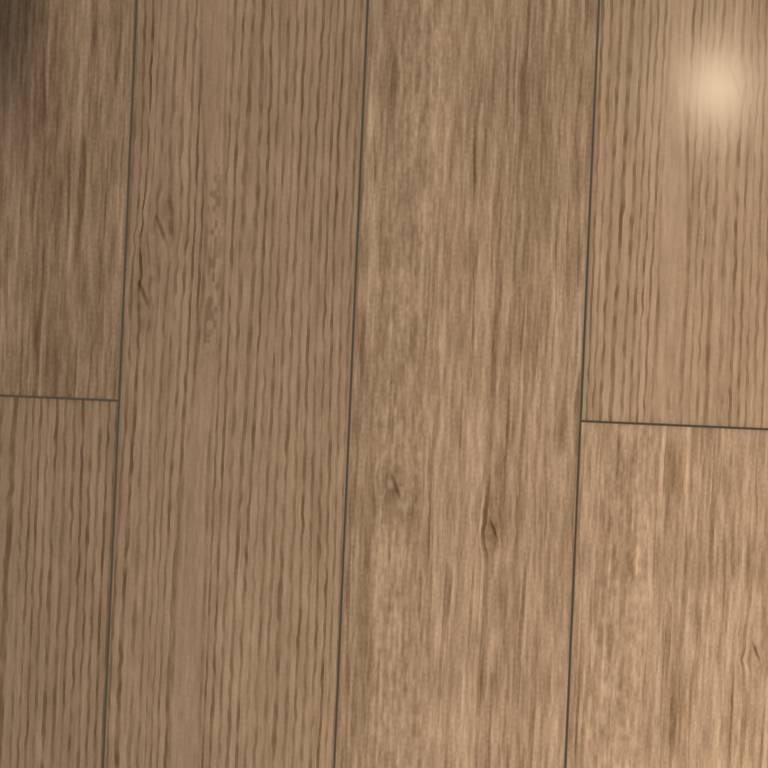
Reproduce this texture procedurally as a Shadertoy shader.

```glsl
// Oak plank floor: slightly tilted boards, thin dark joints, mixed grain, knots and a lamp glare.
#define BOARD_WIDTH 0.301
#define FIRST_SEAM 0.134
#define TILT 0.044
#define END_JOINT 0.485
#define SEAM_HALF_WIDTH 0.0014
#define STRIPES 27.0
#define KNOTS 2
#define DARK_WOOD vec3(0.43, 0.33, 0.235)
#define LIGHT_WOOD vec3(0.75, 0.62, 0.495)
#define SEAM_COLOR vec3(0.31, 0.28, 0.23)
#define GLARE_COLOR vec3(0.90, 0.79, 0.65)
#define GLARE_POS vec2(0.935, 0.885)

float hash(vec2 p) {
    return fract(sin(dot(p, vec2(127.1, 311.7))) * 43758.5453);
}

float noise(vec2 p) {
    vec2 i = floor(p), f = fract(p);
    f = f * f * (3.0 - 2.0 * f);
    return mix(mix(hash(i), hash(i + vec2(1, 0)), f.x),
               mix(hash(i + vec2(0, 1)), hash(i + vec2(1, 1)), f.x), f.y);
}

// Fine fibres, short pores and broad streaks along the board, around zero
float fibres(vec2 g) {
    return 0.20 * (noise(g * vec2(11.0, 1.3)) - 0.5)
         + 0.18 * (noise(g * vec2(34.0, 5.0)) - 0.5)
         + 0.38 * (noise(g * vec2(78.0, 18.0)) - 0.5)
         + 0.24 * (noise(g * vec2(120.0, 55.0)) - 0.5)
         + 0.15 * (noise(g * vec2(140.0, 240.0)) - 0.5);
}

// Straight dark growth lines beside a plain, pore-edged heart
float stripedGrain(vec2 g, float seed) {
    float heart = 0.36 + 0.07 * (noise(vec2(g.y * 3.0, seed)) - 0.5);
    float halfWidth = 0.025 + 0.05 * noise(vec2(g.y * 4.0, seed + 7.0));
    float d = abs(g.x - heart);
    float s = g.x * STRIPES + 1.3 * noise(vec2(g.x * 9.0, g.y * 1.6) + seed);
    s += 0.22 * (noise(vec2(g.x * 40.0, g.y * 60.0)) - 0.5);
    float line = 1.0 - smoothstep(0.08, 0.27, abs(fract(s) - 0.5));
    line *= 0.5 + 0.5 * hash(vec2(floor(s), seed));
    line *= 0.4 + 0.9 * noise(vec2(floor(s) * 5.0, g.y * 55.0));
    line *= smoothstep(halfWidth - 0.01, halfWidth + 0.02, d);
    float edge = 1.0 - smoothstep(0.002, 0.012, abs(d - halfWidth));
    float pores = smoothstep(0.4, 0.7, noise(g * vec2(75.0, 100.0)))
                * smoothstep(0.5, 0.75, noise(vec2(g.y * 4.5, seed + 3.0)))
                * (1.0 - smoothstep(0.015, 0.045, d));
    return -0.48 * line - 0.3 * edge * noise(g * vec2(20.0, 45.0)) - 0.28 * pores;
}

// Fibrous board: pale mottled band, thin dark pores, bright threads
float plainGrain(vec2 g, float seed) {
    float center = 0.23 + 0.12 * (noise(vec2(g.y * 3.0, seed)) - 0.5);
    float band = 1.0 - smoothstep(0.06, 0.17, abs(g.x - center));
    vec2 w = vec2(g.x + 0.02 * noise(g * vec2(8.0, 14.0)), g.y);
    float mottle = noise(w * vec2(65.0, 105.0) + seed);
    float pore = smoothstep(0.66, 0.85, noise(w * vec2(62.0, 9.0) + seed));
    float bright = smoothstep(0.62, 0.9, noise(w * vec2(48.0, 4.0) + seed + 31.0));
    float streak = smoothstep(0.78, 0.95, noise(w * vec2(26.0, 1.8) + seed));
    return band * (0.06 + 0.26 * (mottle - 0.5))
         + (1.0 - 0.6 * band) * (0.17 * bright - 0.22 * pore - 0.2 * streak);
}

// Bends the grain around sparse knots; returns their darkness
float knots(inout vec2 g, vec2 board) {
    float dark = 0.0;
    vec2 start = g;
    for (int i = 0; i < KNOTS; i++) {
        vec2 id = board * 7.3 + float(i) * vec2(3.1, 5.7);
        vec2 c = vec2(0.08 + 0.84 * hash(id), hash(id + 11.0));
        float size = 0.04 + 0.04 * hash(id + 23.0);
        vec2 q = (start - c) * vec2(1.0, 0.5 / BOARD_WIDTH);
        float r = length(q) + 0.05 * (noise(start * vec2(25.0, 60.0)) - 0.5);
        float area = exp(-r * r / (size * size));
        g.x -= 0.5 * q.x * area;
        dark += area * (0.14 + 0.2 * (noise(start * vec2(45.0, 110.0)) - 0.5));
        float crack = length(vec2(q.x + q.y * 0.8, q.y * 0.35)) / size;
        dark += 0.45 * (1.0 - smoothstep(0.04, 0.2, crack));
    }
    return dark;
}

void mainImage(out vec4 fragColor, in vec2 fragCoord) {
    vec2 p = fragCoord / iResolution.y;
    float px = 1.0 / iResolution.y;

    // Tilted board layout; every third column has an end joint
    float u = (p.x - FIRST_SEAM - TILT * p.y) / BOARD_WIDTH;
    float v = p.y + TILT * p.x;
    float column = floor(u) + 3.0;
    float jointed = step(1.5, mod(column, 3.0));
    float lower = jointed * step(v, END_JOINT);
    vec2 board = vec2(column, lower);
    float seed = 17.0 * hash(board + 2.0);
    float striped = 1.0 - mod(column + 1.0 + lower, 2.0);

    // Wood tone
    vec2 g = vec2(fract(u), v);
    float knotDark = knots(g, board);
    float tone = 0.57 + 0.06 * (hash(board + 5.0) - 0.5);
    tone += fibres(g + seed) * mix(1.0, 0.55, striped);
    tone += striped > 0.5 ? stripedGrain(g, seed) + 0.06 : plainGrain(g, seed);
    tone -= knotDark;
    vec3 color = mix(DARK_WOOD, LIGHT_WOOD, clamp(tone, -0.3, 1.25));

    // Room light: dim upper left corner, brighter lower right
    float light = 0.83 + 0.17 * p.x + 0.20 * p.x * (1.0 - p.y);
    vec2 corner = (p - vec2(0, 1)) * vec2(20.0, 6.0);
    color *= light * (1.0 - 0.42 * exp(-dot(corner, corner)));

    // Joints
    float side = abs(fract(u + 0.5) - 0.5) * BOARD_WIDTH;
    float end = mix(1.0, abs(v - END_JOINT), jointed);
    float seam = min(side, end);
    color *= 1.0 - 0.12 * exp(-seam / 0.004);
    color = mix(SEAM_COLOR, color, smoothstep(-px, px, seam - SEAM_HALF_WIDTH));

    // Lamp glare with a soft halo
    vec2 d = (p - GLARE_POS) / vec2(0.055, 0.065);
    float glare = 0.85 * exp(-dot(d, d)) + 0.12 * exp(-0.2 * dot(d, d));
    fragColor = vec4(mix(color, GLARE_COLOR, glare), 1.0);
}
```
